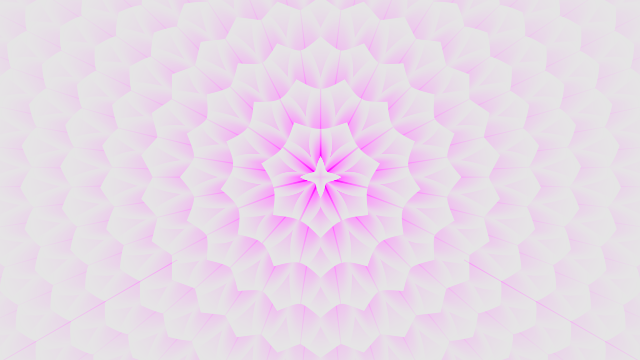
A WebGL 1 fragment shader for this background:

```glsl
precision highp float;
// Concentric rings of pointed paper petals around a small four-pointed star.
// Each ring overlaps the next; a pink shadow falls outward from every scalloped
// edge, with a folded notch per petal and thin creases, fading with distance.
uniform vec2 u_resolution;

const float TAU = 6.2831853;
const float RING_STEP = 0.111;
const float FIRST_VALLEY = 0.023;
const float TIP_HEIGHT = 0.035;
const vec3 PAPER = vec3(0.899, 0.899, 0.899);
const vec3 PINK_SHIFT = vec3(0.27, -1.0, 0.27);

// Petals per ring: four in the star, then about six more on each ring.
float petalCount(float ring) {
  if (ring < 0.5) return 4.0;
  return 6.0 * ring + 1.0 + floor(0.4 * min(ring, 5.0) + 0.01);
}

// Zero on the petal axis, one on the crease beside it.
float petalSide(float ring, float angle) {
  float turn = angle * petalCount(ring) / TAU;
  return 2.0 * abs(turn - floor(turn + 0.5));
}

// Outer outline of a ring: starry near the centre, rounder further out.
float ringEdge(float ring, float angle) {
  if (ring < -0.5) return 0.0;
  float side = petalSide(ring, angle);
  float power = mix(2.2, 0.8, smoothstep(0.0, 6.0, ring));
  float tip = TIP_HEIGHT * pow(max(1.0 - side, 0.0), power);
  return FIRST_VALLEY + RING_STEP * ring + tip;
}

// Coverage of a thin line from the distance to its middle.
float lineMask(float dist, float halfWidth, float pixel) {
  return 1.0 - smoothstep(halfWidth - 0.6 * pixel, halfWidth + 0.6 * pixel, dist);
}

// Pink amount on one ring.
float petalShade(float ring, float radius, float angle, float pixel) {
  float side = petalSide(ring, angle);
  float inner = ringEdge(ring - 1.0, angle);
  float outer = ringEdge(ring, angle);
  float t = clamp((radius - inner) / (outer - inner), 0.0, 1.0);
  if (ring < 0.5) return 0.18 * (1.0 - t) * (1.0 - t);

  float strength = 0.74 / (ring + 0.4) * max(1.0 - 0.035 * ring, 0.0);
  float shadow = pow(1.0 - t, 1.3) * (0.6 + 0.4 * side);

  // Fold: a V-shaped notch on the axis beside two light arms.
  float fold = side - 0.8 * (t - 0.22);
  float arm = shadow * mix(0.3, 1.1, smoothstep(0.0, 0.6, fold));
  float notch = shadow + 0.22 * (1.0 - t) * exp(4.0 * min(fold, 0.0));
  float softness = 8.0 * pixel * (1.0 + 0.15 * ring);
  float pink = mix(notch, arm, smoothstep(-softness, softness, fold));

  // Crease between neighbouring petals.
  float arc = (1.0 - side) * radius * 0.5 * TAU / petalCount(ring);
  float crease = lineMask(arc, 0.0012 + 0.0012 / ring, pixel);
  return strength * (pink + 0.65 * crease * (1.0 - 0.5 * t));
}

void main() {
  float pixel = 1.0 / u_resolution.y;
  vec2 p = (gl_FragCoord.xy - u_resolution * vec2(0.501, 0.508)) * pixel;
  float radius = length(p);
  float angle = atan(p.x, -p.y);

  // Outer candidate ring, covered where the previous ring reaches over it.
  float ring = max(ceil((radius - FIRST_VALLEY) / RING_STEP), 0.0);
  float shade = petalShade(ring, radius, angle, pixel);
  if (ring > 0.5) {
    float edge = ringEdge(ring - 1.0, angle);
    float cover = 1.0 - smoothstep(-0.7 * pixel, 0.7 * pixel, radius - edge);
    float upper = petalShade(ring - 1.0, radius, angle, pixel);
    shade = mix(shade, upper, cover);
  }

  // Two long seams running to the lower corners.
  float seamDistance = abs(abs(angle) - TAU / 6.0) * radius;
  float seam = lineMask(seamDistance, 0.0013, pixel) * step(0.46, radius);
  shade += 0.12 * seam * exp(-1.2 * (radius - 0.46));

  gl_FragColor = vec4(clamp(PAPER + PINK_SHIFT * shade, 0.0, 1.0), 1.0);
}
```
